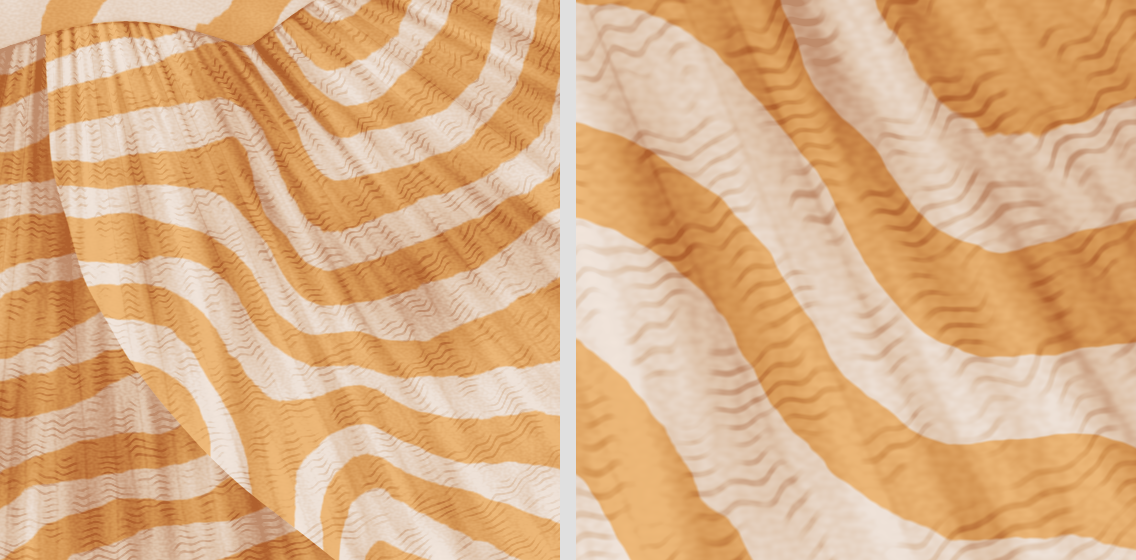
Left: the whole. Right: its middle third, enlarged.
Give the GLSL for this texture, as a Shadertoy shader.

```glsl
#define STRIPE_FREQ 6.8
#define ORANGE_BIAS 0.10
#define RAGGEDNESS 0.22
#define CRINKLE_ROWS 82.0
#define CRINKLE_DEPTH 0.34
#define BASE_SHADE 0.24
#define FAN_APEX vec2(0.10, 1.35)

const float TAU = 6.2831853;

vec2 hashGradient(vec2 cell) {
    float h = fract(sin(dot(cell, vec2(127.1, 311.7))) * 43758.547);
    return vec2(cos(TAU * h), sin(TAU * h));
}

float gradientNoise(vec2 p) {
    vec2 i = floor(p), f = p - i;
    vec2 u = f * f * f * (f * (f * 6.0 - 15.0) + 10.0);
    vec2 e = vec2(0.0, 1.0);
    float a = dot(hashGradient(i), f);
    float b = dot(hashGradient(i + e.yx), f - e.yx);
    float c = dot(hashGradient(i + e.xy), f - e.xy);
    float d = dot(hashGradient(i + e.yy), f - e.yy);
    return 1.4 * mix(mix(a, b, u.x), mix(c, d, u.x), u.y);
}

float fbm(vec2 p) {
    float sum = 0.0, amp = 0.6;
    for (int k = 0; k < 3; k++) {
        sum += amp * gradientNoise(p);
        p = p * 2.1 + 7.3;
        amp *= 0.5;
    }
    return sum;
}

// Shapes of the garment: waist seam and the large overlapping fold
float seamHeight(float x) {
    return 0.912 + 0.05 * abs(sin(7.0 * x)) + 0.4 * max(x - 0.43, 0.0);
}

float foldX(float y) {
    return 0.08 + 0.52 * pow(clamp(1.0 - y / 0.95, 0.0, 1.0), 2.6);
}

// Stripe flow: arches in the middle, sweeping curves on the right
float skirtFlow(vec2 p) {
    float arch = length((p - vec2(0.15, 0.0)) * vec2(1.3, 1.0));
    float rising = p.y - 0.3 * p.x + 0.15;
    float middle = mix(arch, rising, smoothstep(0.58, 0.82, p.y));
    float sweep = 1.45 - length(p - vec2(0.5, 1.15));
    float drape = p.y + 0.3 - 0.35 * exp(-5.0 * max(p.x - 0.48, -0.1));
    float right = mix(drape, sweep, smoothstep(0.15, 0.65, p.y));
    float crossing = p.x - 0.48 - 0.1 * (0.75 - p.y);
    return mix(middle, right, smoothstep(-0.08, 0.14, crossing));
}

// Brushed stripes with uneven width and torn edges
float stripes(float flow, vec2 p, float phase) {
    float v = sin(TAU * STRIPE_FREQ * flow + phase + 1.9 * gradientNoise(p * 3.2 + phase));
    v += ORANGE_BIAS + 0.75 * gradientNoise(p * 4.3 + 5.0 + phase);
    v += 0.45 * gradientNoise(vec2(flow * 24.0, p.x * 5.0 + phase));
    v += RAGGEDNESS * fbm(p * 32.0);
    float w = fwidth(v) + 0.02;
    return smoothstep(-w, w, v);
}

vec3 ramp(vec3 lit, vec3 mid, vec3 dark, float s) {
    return mix(mix(lit, mid, clamp(2.0 * s, 0.0, 1.0)), dark, clamp(2.0 * s - 1.0, 0.0, 1.0));
}

void mainImage(out vec4 fragColor, in vec2 fragCoord) {
    vec2 p = fragCoord / iResolution.xy;
    vec2 warped = p + 0.025 * vec2(fbm(p * 4.0), fbm(p * 4.0 + 19.0));
    float below = seamHeight(p.x) - p.y;
    float skirt = smoothstep(-0.0015, 0.0015, below);
    float foldDist = p.x - foldX(p.y) - 0.006 * gradientNoise(p * 9.0);
    float over = smoothstep(-0.002, 0.002, foldDist);

    // Printed pattern on the three pieces of cloth
    float underPrint = stripes(warped.y - 0.33 * warped.x, warped, 2.4);
    float overPrint = stripes(skirtFlow(warped), warped, 0.6);
    float bandPrint = stripes(0.55 * warped.x - 0.3 * warped.y, warped, 4.0);
    float print = mix(bandPrint, mix(underPrint, overPrint, over), skirt);

    // Pleats fan out from above the seam
    vec2 ray = p - FAN_APEX;
    float angle = atan(ray.x, -ray.y);
    float radius = length(ray);
    float pleat = gradientNoise(vec2(angle * 13.0, radius * 2.2));
    float rib = gradientNoise(vec2(angle * 42.0, radius * 3.0));
    float crease = 1.0 - smoothstep(0.0, 0.12, abs(gradientNoise(vec2(angle * 22.0, radius * 1.7 + 4.0))));
    float gather = exp(-7.0 * max(below, 0.0));
    float shade = BASE_SHADE + 0.45 * pleat + 0.32 * rib + 0.12 * crease + 0.3 * fbm(p * 2.5 + 3.0);
    shade += gather * (0.22 + 0.9 * gradientNoise(vec2(angle * 34.0, radius * 2.0 + 8.0)));
    shade += (1.0 - over) * (0.12 + 0.42 * exp(foldDist * 9.0));
    shade -= 0.16 * over * exp(-foldDist * 16.0);
    shade += 0.18 * exp(-22.0 * dot(p - vec2(0.55, 0.8), p - vec2(0.55, 0.8)));
    shade -= 0.12 * smoothstep(0.5, 0.0, p.y) * smoothstep(0.4, 0.8, p.x);

    // Broken crinkle rows across the pleats, and fine weave
    float row = radius * CRINKLE_ROWS + 0.8 * gradientNoise(vec2(angle * 45.0, radius * 9.0));
    row += 0.6 * gradientNoise(p * 14.0);
    float rowLine = 1.0 - smoothstep(0.06, 0.26, abs(fract(row) - 0.5));
    float patches = smoothstep(-0.25, 0.35, gradientNoise(vec2(angle * 30.0, radius * 22.0)));
    float weave = gradientNoise(p * vec2(150.0, 230.0));
    shade += CRINKLE_DEPTH * rowLine * patches + 0.12 * weave;

    // Smooth waistband with a stitched shadow under its edge
    float bandShade = 0.2 + 0.25 * fbm(p * 8.0) + 0.12 * weave;
    shade = mix(bandShade, shade, skirt);
    shade += 0.6 * exp(-abs(below - 0.002) * 330.0);

    vec3 orange = ramp(vec3(0.92, 0.71, 0.46), vec3(0.83, 0.58, 0.32), vec3(0.69, 0.38, 0.18), shade);
    vec3 cream = ramp(vec3(0.93, 0.88, 0.84), vec3(0.87, 0.76, 0.66), vec3(0.75, 0.55, 0.42), shade);
    vec3 color = mix(cream, orange, print);
    color += 0.06 * clamp(-shade, 0.0, 0.5);
    fragColor = vec4(color, 1.0);
}
```
